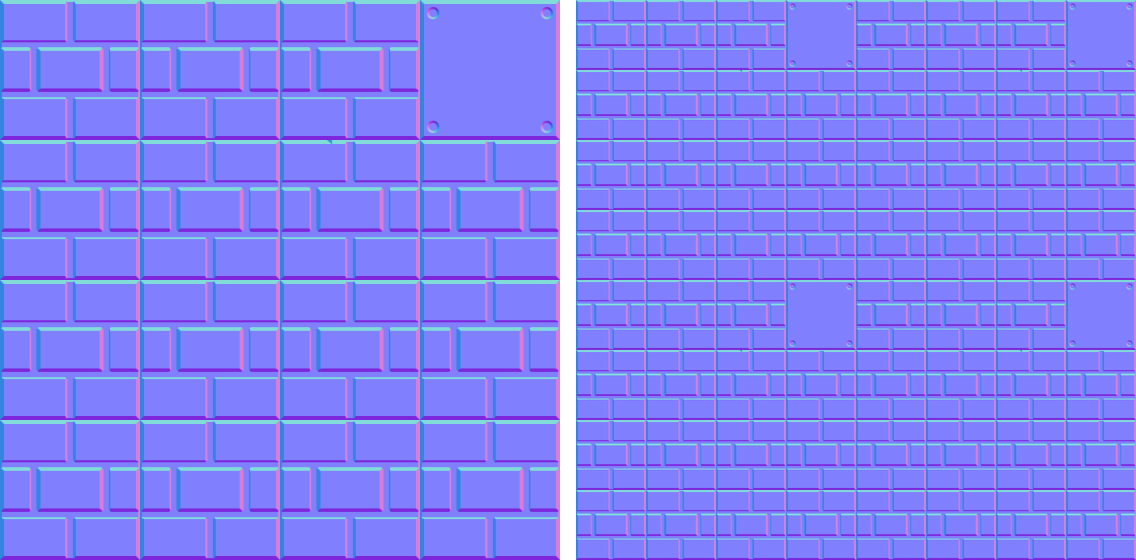
Left: one tile. Right: repeated 2 by 2.
Give the GLSL for this texture map, as a WebGL 1 fragment shader.

```glsl
precision highp float;
// Tangent-space normal map: four by four tiles of bevelled brick, one tile a plate with four holes.
uniform vec2 u_resolution;

const vec3 FLAT = vec3(0.50, 0.50, 1.00);
const vec3 LEFT = vec3(0.20, 0.52, 0.88);
const vec3 RIGHT = vec3(0.85, 0.49, 0.86);
const vec3 TOP = vec3(0.50, 0.86, 0.85);
const vec3 BOTTOM = vec3(0.49, 0.15, 0.86);

// Coverage of the region where d is positive, softened over one pixel
float cover(float d, float pixel) {
  return clamp(d / pixel + 0.5, 0.0, 1.0);
}

// Raised slab; box and bevel widths are ordered left, bottom, right, top
vec3 slab(vec3 ground, vec2 p, vec4 box, vec4 bevel, float cut, float pixel) {
  vec4 inside = vec4(p - box.xy, box.zw - p);
  bool nearLeft = inside.x < inside.z;
  bool nearBottom = inside.y < inside.w;
  vec2 depth = min(inside.xy, inside.zw);
  vec2 width = vec2(nearLeft ? bevel.x : bevel.z, nearBottom ? bevel.y : bevel.w);
  vec3 sideColor = nearLeft ? LEFT : RIGHT;
  vec3 capColor = nearBottom ? BOTTOM : TOP;

  // Neighbouring bevels blend across the mitre
  vec2 rise = depth / width;
  vec3 slope = mix(sideColor, capColor, smoothstep(-0.4, 0.4, rise.x - rise.y));
  float face = cover(min(depth.x - width.x, depth.y - width.y), pixel);
  float edge = min(min(depth.x, depth.y), (depth.x + depth.y - cut) * 0.707);
  return mix(ground, mix(slope, FLAT, face), cover(edge, pixel));
}

// Three courses of brick, the middle one shifted by half a brick
vec3 brickTile(vec2 p, float pixel) {
  vec3 mortar = slab(FLAT, p, vec4(0.0, 0.0, 192.0, 192.0), vec4(2.6), 0.0, pixel);
  bool middle = p.y > 62.3 && p.y < 130.6;

  // Vertical extent: x, y are bottom and top, z, w their bevel widths
  vec4 course = vec4(134.0, 192.0, 2.8, 5.5);
  if (p.y <= 62.3) course = vec4(0.0, 58.7, 5.5, 2.6);
  if (middle) course = vec4(66.0, 127.3, 4.7, 5.0);

  // Horizontal extent: x, y are left and right, z, w their bevel widths
  vec4 span = p.x < 96.2 ? vec4(0.0, 92.5, 5.5, 3.2) : vec4(100.0, 192.0, 4.0, 5.5);
  if (middle) {
    span = vec4(50.0, 142.0, 5.5, 5.4);
    if (p.x < 46.3) span = vec4(0.0, 42.8, 5.5, 2.4);
    if (p.x > 145.6) span = vec4(149.2, 192.0, 2.2, 5.5);
  }
  return slab(mortar, p, vec4(span.x, course.x, span.y, course.y),
              vec4(span.z, course.z, span.w, course.w), 3.0, pixel);
}

// Smooth plate with a round sunken hole near each corner
vec3 plateTile(vec2 p, float pixel) {
  vec3 color = slab(FLAT, p, vec4(0.0, 0.0, 192.0, 192.0), vec4(5.5), 0.0, pixel);
  vec2 fromHole = p - 96.0 - 78.0 * sign(p - 96.0);
  float radius = length(fromHole);
  vec2 outward = fromHole / max(radius, 0.001);
  vec3 wall = vec3(0.5 - 0.3 * outward, 0.88);
  return mix(color, wall, cover(1.6 - abs(radius - 6.9), pixel));
}

void main() {
  vec2 grid = gl_FragCoord.xy / u_resolution * 4.0;
  vec2 cell = floor(grid);
  vec2 p = fract(grid) * 192.0; // each tile spans 192 units
  float pixel = 768.0 / min(u_resolution.x, u_resolution.y);

  vec3 color = brickTile(p, pixel);
  if (all(equal(cell, vec2(3.0)))) color = plateTile(p, pixel);

  // One small triangular chip in a top bevel
  if (all(equal(cell, vec2(2.0)))) {
    vec2 chip = p - vec2(64.0, 192.0);
    float inChip = min(7.5 - chip.x, (chip.y + 0.8 * chip.x) * 0.78);
    color = mix(color, vec3(0.22, 0.60, 0.87), cover(inChip, pixel));
  }
  gl_FragColor = vec4(color, 1.0);
}
```
